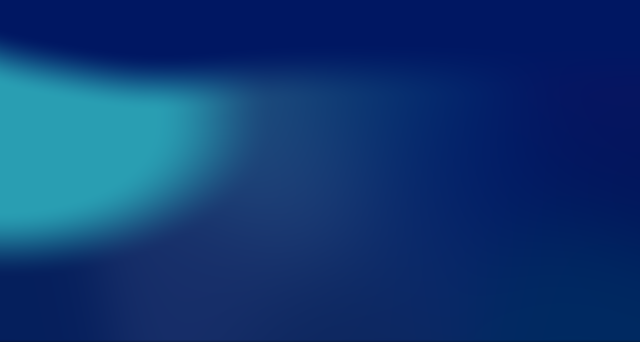
This background is drawn by a Shadertoy shader. Its source:

```glsl
// Soft teal glow at the left, fading into a deep navy and indigo colour field.

#define ASPECT 1.873                 // width of the layout in canvas heights
#define SPREAD 0.18                  // reach of each colour in the field
#define EDGE_SOFTNESS 0.085          // half width of the upper fade
#define GLOW_RADII vec2(0.62, 0.35)
#define GLOW_CENTER_Y 0.634
#define GLOW_SOFTNESS 0.29
#define NAVY vec3(0.0, 0.09, 0.385)
#define TEAL vec3(0.16, 0.62, 0.70)

float bell(float d) {
    return exp(-d * d);
}

// Weighted colour: rgb holds the sum, a the total weight
vec4 tint(vec2 p, vec2 center, vec3 color) {
    vec2 d = (p - center) / SPREAD;
    return vec4(color, 1.0) * exp(-0.5 * dot(d, d));
}

// Smooth blend of colours spread over the lower part
vec3 colorField(vec2 p) {
    vec4 sum = vec4(NAVY, 1.0) * 1e-4;
    // Left and centre
    sum += tint(p, vec2(0.00, 0.10), vec3(0.02, 0.12, 0.36));
    sum += tint(p, vec2(0.61, 0.22), vec3(0.09, 0.18, 0.41));
    sum += tint(p, vec2(0.71, 0.68), vec3(0.12, 0.32, 0.50));
    sum += tint(p, vec2(0.90, 0.45), vec3(0.13, 0.25, 0.47));
    sum += tint(p, vec2(1.05, 0.72), vec3(0.04, 0.23, 0.45));
    sum += tint(p, vec2(0.98, 0.05), vec3(0.05, 0.15, 0.37));
    // Right
    sum += tint(p, vec2(1.22, 0.32), vec3(0.04, 0.16, 0.41));
    sum += tint(p, vec2(1.27, 0.63), vec3(0.01, 0.15, 0.43));
    sum += tint(p, vec2(1.46, 0.54), vec3(0.00, 0.09, 0.39));
    sum += tint(p, vec2(1.80, 0.54), vec3(0.00, 0.08, 0.35));
    sum += tint(p, vec2(1.78, 0.73), vec3(0.04, 0.08, 0.39));
    sum += tint(p, vec2(1.66, 0.17), vec3(0.00, 0.165, 0.38));
    return sum.rgb / sum.a;
}

// Curved upper limit shared by the glow and the field
float belowTopEdge(vec2 p) {
    float edge = 0.793 - 0.037 * bell((p.x - 0.46) / 0.29)
               + 0.044 * exp(-p.x / 0.17);
    return 1.0 - smoothstep(-EDGE_SOFTNESS, EDGE_SOFTNESS, p.y - edge);
}

// Soft ellipse rounding off the lower right of the glow
float glowShape(vec2 p) {
    vec2 q = vec2(p.x, max(GLOW_CENTER_Y - p.y, 0.0)) / GLOW_RADII;
    return 1.0 - smoothstep(1.0 - GLOW_SOFTNESS, 1.0 + GLOW_SOFTNESS, length(q));
}

void mainImage(out vec4 fragColor, in vec2 fragCoord) {
    vec2 uv = fragCoord / iResolution.xy;
    vec2 p = uv * vec2(ASPECT, 1.0);

    vec3 lower = mix(colorField(p), TEAL, glowShape(p));
    vec3 color = mix(NAVY, lower, belowTopEdge(p));

    // Thin shade along the bottom edge
    color *= mix(0.75, 1.0, smoothstep(0.0, 0.008, uv.y));
    fragColor = vec4(color, 1.0);
}
```
